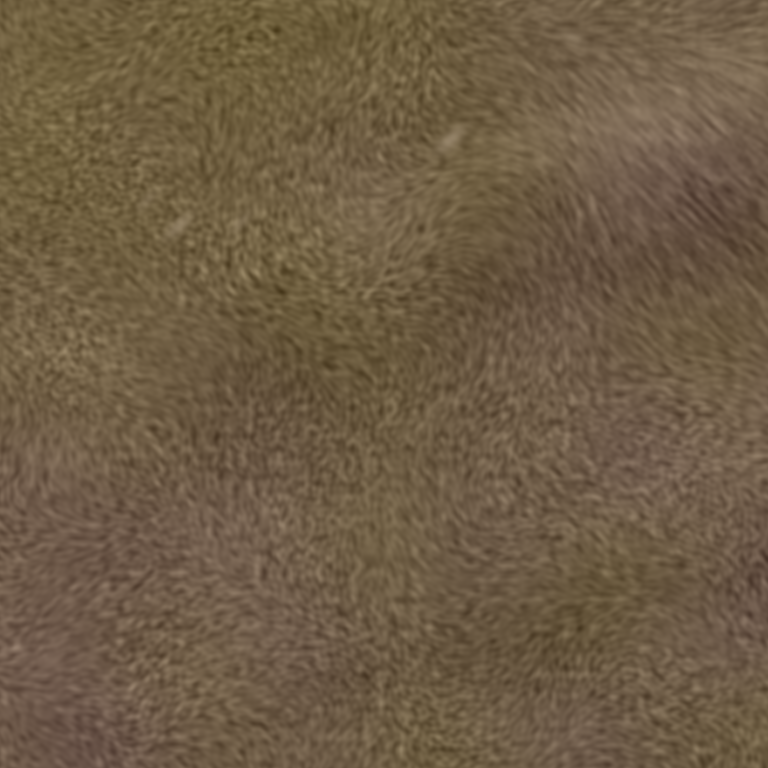
Reproduce this texture procedurally as a Shadertoy shader.

```glsl
// Short brown fur with soft folds: fine noise is smeared along a wandering
// hair direction, then laid over broad slanted folds, slow drifts of tint
// and a few pale flecks.

#define GRAIN_FREQ 112.0     // fine tufts across the canvas
#define GRAIN_CONTRAST 0.19
#define HAIR_LENGTH 0.010    // smear length where the coat lies flat
#define FOLD_CONTRAST 0.045
#define PATCH_CONTRAST 0.055
#define FLECKS 9
#define COAT_COLOR vec3(0.430, 0.362, 0.272)
#define OLIVE_SHIFT vec3(0.004, 0.008, -0.030)
#define MAUVE_SHIFT vec3(0.006, -0.008, 0.020)
#define FLECK_COLOR vec3(0.63, 0.56, 0.46)

vec2 hash2(vec2 cell) {
    uvec2 q = uvec2(ivec2(cell) + 4096);
    q = q * 1664525u + 1013904223u;
    q.x += q.y * 1664525u;
    q.y += q.x * 1664525u;
    q ^= q >> 16u;
    q.x += q.y * 1664525u;
    q.y += q.x * 1664525u;
    q ^= q >> 16u;
    return vec2(q & 65535u) / 65535.0;
}

float cornerSlope(vec2 cell, vec2 offset) {
    return dot(hash2(cell) * 2.0 - 1.0, offset);
}

// Gradient noise, centred on zero
float noise(vec2 p) {
    vec2 i = floor(p), f = p - i;
    vec2 w = f * f * f * (f * (f * 6.0 - 15.0) + 10.0);
    vec2 e = vec2(1.0, 0.0);
    return mix(mix(cornerSlope(i, f), cornerSlope(i + e.xy, f - e.xy), w.x),
               mix(cornerSlope(i + e.yx, f - e.yx), cornerSlope(i + e.xx, f - e.xx), w.x), w.y);
}

// Soft band along a slanted, gently wavy line
float fold(vec2 uv, float height, float slope, float width) {
    float d = uv.y - height - slope * uv.x - 0.06 * noise(uv * 3.0 + height * 20.0);
    return exp(-d * d / (width * width));
}

// Noise averaged along the hair direction
float furGrain(vec2 uv, vec2 hair) {
    float sum = 0.0;
    for (int i = -3; i <= 3; i++) {
        vec2 p = uv + hair * float(i) / 6.0;
        sum += noise(p * GRAIN_FREQ) + 0.6 * noise(p * GRAIN_FREQ * 0.55 + 57.0);
    }
    return sum / 7.0;
}

// Small blurred smudges scattered over the coat
float paleFlecks(vec2 uv) {
    float sum = 0.0;
    for (int i = 0; i < FLECKS; i++) {
        vec2 center = hash2(vec2(i, 311));
        vec2 random = hash2(vec2(i, 547));
        float angle = mix(-0.6, 1.2, random.x);
        vec2 axis = vec2(cos(angle), sin(angle));
        vec2 d = uv - center;
        d = vec2(dot(d, axis), dot(d, vec2(-axis.y, axis.x)));
        d /= mix(0.5, 1.2, random.y) * vec2(0.020, 0.008);
        sum += exp(-dot(d, d)) * mix(0.2, 0.75, random.y * random.y);
    }
    return min(sum, 0.8);
}

void mainImage(out vec4 fragColor, in vec2 fragCoord) {
    vec2 uv = fragCoord / iResolution.xy;

    // Hair direction, lying flatter toward the upper right
    float angle = -0.75 + 4.0 * noise(uv * 3.5 + 8.0) + 1.5 * noise(uv * 9.0);
    float flatCoat = smoothstep(0.5, 0.1, length((uv - vec2(0.98, 0.76)) * vec2(1.0, 1.4)));
    angle = mix(angle, -0.75, flatCoat);
    float reach = HAIR_LENGTH * (0.75 + 0.8 * noise(uv * 6.0 + 31.0) + 1.3 * flatCoat);
    float grain = furGrain(uv, reach * vec2(cos(angle), sin(angle)));
    grain *= 1.0 + 0.6 * noise(uv * 7.0 + 77.0) + 0.25 * flatCoat;

    // Broad light ridge, shaded hollows and cloudy patches
    float rightSide = smoothstep(0.15, 0.7, uv.x);
    float shade = FOLD_CONTRAST * (
        fold(uv, 0.53, 0.39, 0.05) * (0.3 + 0.7 * rightSide)
        - 0.85 * fold(uv, 0.34, 0.40, 0.08) * smoothstep(0.0, 0.4, uv.x)
        - 0.9 * fold(uv, -0.04, 0.31, 0.05) * rightSide
        + 0.25 * fold(uv, 0.15, 0.35, 0.09));
    shade += PATCH_CONTRAST * (noise(uv * 4.0 + 13.0) + 0.7 * noise(uv * vec2(9.0, 14.0) + 40.0));
    shade += 0.012 * (uv.y - 0.5);

    // Olive toward the upper left, mauve low at the left and at the right
    float olive = smoothstep(0.9, 0.1, length(uv - vec2(0.15, 1.0)));
    float mauve = smoothstep(0.65, 0.0, length(uv - vec2(0.0, 0.15)))
                + 0.7 * smoothstep(0.6, 0.1, length(uv - vec2(1.0, 0.6)));
    float drift = 0.9 * noise(uv * 4.5 + 90.0);
    vec3 color = COAT_COLOR + OLIVE_SHIFT * (olive + drift) + MAUVE_SHIFT * (mauve - drift);

    color += (shade + GRAIN_CONTRAST * grain) * vec3(1.0, 0.98, 0.90);
    color = mix(color, FLECK_COLOR, paleFlecks(uv));
    fragColor = vec4(clamp(color, 0.0, 1.0), 1.0);
}
```
